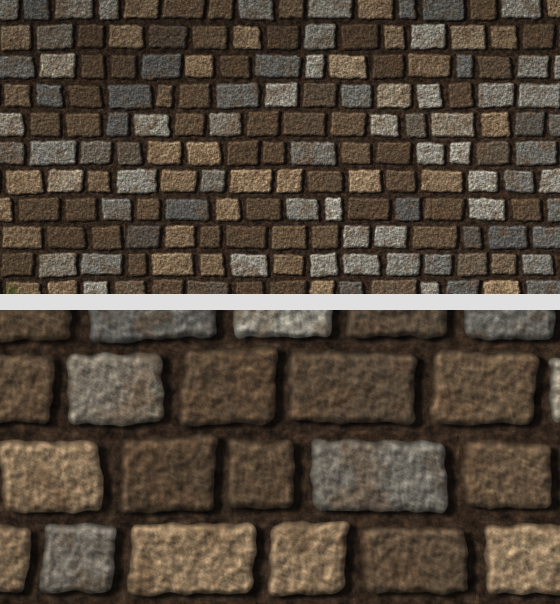
Top, the full canvas; bottom, a detail of the centre.
Give the GLSL for this texture, as a Shadertoy shader.

```glsl
// A wall of rough-hewn granite blocks in uneven courses with dark earthy joints.
// Jittered cells give each block a rounded box distance; gradient noise chips
// the edges and grains the faces, and a height difference lights the relief.

float hash(vec2 p) {
    vec3 q = fract(p.xyx * vec3(0.1031, 0.1030, 0.0973));
    q += dot(q, q.yzx + 33.33);
    return fract((q.x + q.y) * q.z);
}

float gradientDot(vec2 cell, vec2 offset) {
    float angle = 6.2832 * hash(cell);
    return dot(vec2(cos(angle), sin(angle)), offset);
}

float noise(vec2 p) {
    vec2 i = floor(p), f = p - i, e = vec2(1, 0);
    vec2 w = f * f * f * (f * (f * 6.0 - 15.0) + 10.0);
    return mix(mix(gradientDot(i, f), gradientDot(i + e, f - e), w.x),
               mix(gradientDot(i + e.yx, f - e.yx), gradientDot(i + 1.0, f - 1.0), w.x), w.y);
}

float fbm(vec2 p) {
    float sum = 0.0, amp = 1.0;
    for (int i = 0; i < 4; i++) {
        sum += amp * noise(p);
        p = mat2(1.6, 1.2, -1.2, 1.6) * p + 17.0;
        amp *= 0.65;
    }
    return sum;
}

// Vertical joint between blocks i-1 and i of a course, in mean block widths
float joint(float i, float row) {
    return i + 0.46 * (hash(vec2(i, row) + 40.0) - 0.5);
}

// x: signed distance to the block, yz: its column and course
vec3 block(vec2 p) {
    const vec2 pitch = vec2(0.127, 0.0968);
    vec2 q = p + 0.004 * vec2(noise(p * 24.0), noise(p * 24.0 + 50.0));
    q.y += 0.013 * sin(3.1416 * p.y) + 0.006 * noise(p * vec2(3.0, 4.0)) - 0.057;
    float row = floor(q.y / pitch.y);
    float u = q.x / pitch.x + hash(vec2(row, 9.0));
    float col = floor(u);
    if (u < joint(col, row)) col--;
    else if (u > joint(col + 1.0, row)) col++;
    vec2 id = vec2(col, row);

    float left = joint(col, row), right = joint(col + 1.0, row);
    vec2 vary = vec2(hash(id + 11.0), hash(id + 23.0));
    vec2 local = vec2(u - 0.5 * (left + right), q.y / pitch.y - row - 0.5) * pitch;
    local += 0.004 * (vary.yx - 0.5);
    local += vec2(0.22, 0.10) * (vary - 0.5) * local.yx;      // skewed sides
    vec2 halfSize = 0.5 * pitch * vec2(right - left, 1.0) - vec2(0.007, 0.006) - 0.005 * vary;

    vec2 e = abs(local) - halfSize + 0.009;
    float d = length(max(e, 0.0)) + min(max(e.x, e.y), 0.0) - 0.009;
    return vec3(d + 0.004 * noise(p * 55.0), id);
}

// Rounded block faces with a coarse split-stone grain
float relief(vec2 p) {
    vec3 b = block(p);
    float body = smoothstep(0.003, -0.010, b.x);
    return 0.5 * body + (0.2 + 0.2 * body) * fbm(p * 48.0 + b.yz * 7.3);
}

void mainImage(out vec4 fragColor, in vec2 fragCoord) {
    vec2 p = fragCoord / iResolution.y;
    float across = fragCoord.x / iResolution.x;
    float aa = 1.0 / iResolution.y;
    vec3 b = block(p);
    vec2 id = b.yz;

    // Block colour: brown or grey, cooler to the right, stained and speckled
    float tone = hash(id + 61.0);
    float cool = smoothstep(0.35, 0.7, hash(id + 83.0) + 0.35 * (across - 0.5));
    vec3 brown = mix(vec3(0.29, 0.235, 0.18), vec3(0.55, 0.465, 0.36), tone * tone);
    vec3 grey = mix(vec3(0.31, 0.305, 0.29), vec3(0.56, 0.54, 0.49), tone);
    vec3 stone = mix(brown, grey, cool);
    float stain = smoothstep(-0.1, 0.6, fbm(p * 16.0 + id * 3.1));
    stone = mix(stone, vec3(0.34, 0.26, 0.19), 0.5 * stain);
    stone *= 1.0 + 0.35 * noise(p * 110.0 + id * 5.7);

    // Earthy mortar, shadowed below and right of each block
    vec3 mortar = vec3(0.19, 0.145, 0.11) * (1.0 + 0.6 * fbm(p * 60.0));
    float shadow = smoothstep(0.003, -0.004, block(p + vec2(-0.010, 0.004)).x);
    mortar *= mix(1.0, 0.35, shadow);

    // Raking light from the upper left
    float slope = relief(p) - relief(p + vec2(-0.003, 0.004));
    float light = clamp(1.0 + 1.1 * slope, 0.35, 1.6);
    float rim = mix(0.6, 1.0, smoothstep(0.001, -0.008, b.x));
    vec3 color = mix(mortar, stone * rim, smoothstep(aa, -aa, b.x)) * light;

    // Duller towards the top and the left, with a tuft of moss in the corner
    color *= 0.80 + 0.22 * smoothstep(1.05, 0.55, p.y) + 0.10 * (across - 0.5);
    float moss = smoothstep(0.035, 0.0, length(p - vec2(0.04, 0.01)) + 0.02 * noise(p * 90.0));
    color = mix(color, vec3(0.20, 0.25, 0.08) * light, 0.7 * moss);
    fragColor = vec4(clamp(color, 0.0, 1.0), 1.0);
}
```
